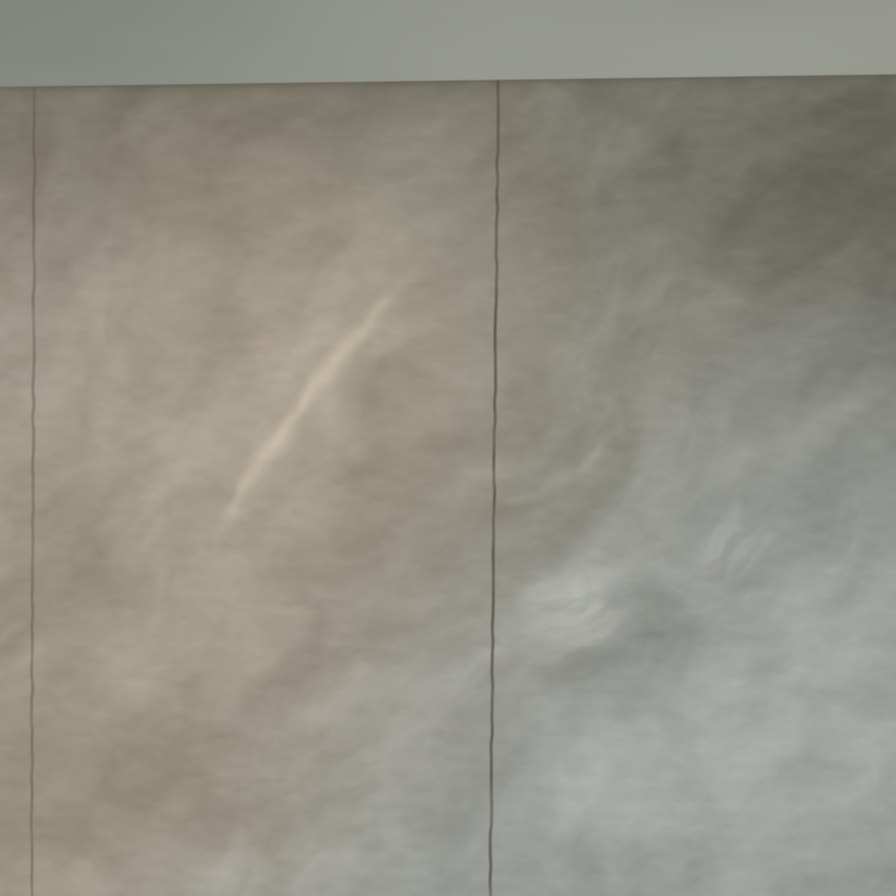
Give the GLSL for this texture, as a three.js fragment shader.

```glsl
// Tall stone-look wall panels below a plain ceiling strip, split by thin dark seams.
// Broad light gradients set the colour; layered value noise, stretched along a
// diagonal, adds clouding and grain, and curved strokes add the pale veins.
#define SEAM_START 0.035
#define SEAM_SPACING 0.512
#define SEAM_HALF_WIDTH 0.0016
#define CEILING_LEFT 0.903
#define CEILING_RISE 0.014
#define EDGE 0.0016
#define CLOUD_AMOUNT 0.17
#define GRAIN_AMOUNT 0.045
#define VEIN_AMOUNT 0.085

varying vec2 vUv;

const vec3 WARM_STONE = vec3(0.625, 0.590, 0.530);
const vec3 GREY_STONE = vec3(0.590, 0.575, 0.525);
const vec3 COOL_STONE = vec3(0.590, 0.605, 0.585);
const vec3 SHADE_STONE = vec3(0.375, 0.370, 0.325);
const vec3 SEAM_COLOR = vec3(0.340, 0.320, 0.280);
const vec3 CEILING_DIM = vec3(0.520, 0.535, 0.495);
const vec3 CEILING_LIT = vec3(0.595, 0.605, 0.570);

float hash(vec2 p) {
  return fract(sin(dot(p, vec2(127.1, 311.7))) * 43758.5);
}

float noise(vec2 p) {
  vec2 i = floor(p), f = fract(p);
  f = f * f * (3.0 - 2.0 * f);
  return mix(mix(hash(i), hash(i + vec2(1.0, 0.0)), f.x),
             mix(hash(i + vec2(0.0, 1.0)), hash(i + vec2(1.0, 1.0)), f.x), f.y);
}

float fbm(vec2 p) {
  float sum = 0.0, amp = 0.5;
  for (int i = 0; i < 5; i++) {
    sum += amp * noise(p);
    p = mat2(1.6, 1.2, -1.2, 1.6) * p + 7.3;
    amp *= 0.5;
  }
  return sum;
}

// Soft round pool of light or shade
float pool(vec2 p, vec2 center, vec2 radius) {
  vec2 d = (p - center) / radius;
  return exp(-dot(d, d));
}

// Pale stroke from a to b, bowed sideways and fading at both ends
float vein(vec2 p, vec2 a, vec2 b, float bow, float width) {
  vec2 axis = b - a;
  float len = length(axis);
  axis /= len;
  float t = dot(p - a, axis) / len;
  float side = dot(p - a, vec2(-axis.y, axis.x)) - bow * 4.0 * t * (1.0 - t);
  side += 0.010 * (noise(p * 40.0) - 0.5);
  float fade = smoothstep(-0.05, 0.2, t) * (1.0 - smoothstep(0.7, 1.1, t));
  return fade * exp(-side * side / (width * width));
}

vec3 stone(vec2 p) {
  // Slanted coordinates for the diagonal clouding
  vec2 slant = mat2(0.77, -0.64, 0.64, 0.77) * p;
  vec2 warp = vec2(fbm(p * 5.0), fbm(p * 5.0 + 19.0)) - 0.5;
  float cloud = fbm(slant * vec2(4.0, 8.0) + warp * 2.0) - 0.48;
  float mottle = fbm(slant * vec2(14.0, 26.0) + warp * 3.0) - 0.48;
  float grain = fbm(p * vec2(45.0, 110.0)) - 0.48;

  // Broad lighting: warm left, cool lower right, dark top and upper right
  vec3 col = mix(WARM_STONE, GREY_STONE, smoothstep(0.25, 0.75, p.x));
  float cool = smoothstep(0.15, 0.75, p.x - 0.75 * p.y + 0.15 + 0.3 * cloud);
  col = mix(col, COOL_STONE, cool);
  float shade = 0.50 * smoothstep(0.62, 0.95, p.y + 0.2 * cloud);
  shade += 0.62 * pool(p, vec2(1.02, 0.74), vec2(0.34, 0.24));
  shade += 0.16 * pool(p, vec2(0.02, 0.60), vec2(0.12, 0.25));
  col = mix(col, SHADE_STONE, clamp(shade, 0.0, 0.92));
  col += vec3(0.025, 0.018, 0.010) * pool(p, vec2(0.36, 0.62), vec2(0.18, 0.20));

  // Clouding, mottling and fine grain
  col += CLOUD_AMOUNT * cloud + 0.09 * mottle + GRAIN_AMOUNT * grain;

  // Veins and pale smudges
  float pale = vein(p, vec2(0.235, 0.395), vec2(0.465, 0.705), 0.008, 0.009);
  pale += 0.55 * vein(p, vec2(0.550, 0.435), vec2(0.690, 0.520), -0.014, 0.007);
  pale += 0.45 * vein(p, vec2(0.780, 0.470), vec2(1.000, 0.580), -0.010, 0.018);
  float smudge = pool(p, vec2(0.66, 0.31), vec2(0.07, 0.05))
               + pool(p, vec2(0.83, 0.38), vec2(0.06, 0.04));
  pale += smudge * smoothstep(-0.05, 0.18, mottle) * 0.7;
  return col + VEIN_AMOUNT * pale * vec3(1.0, 0.97, 0.86);
}

void main() {
  vec2 p = vUv;
  vec3 col = stone(p);

  // Seams: evenly spaced, slightly leaning, uneven in strength
  float id = floor((p.x - SEAM_START) / SEAM_SPACING + 0.5);
  float seamX = SEAM_START + id * SEAM_SPACING + p.y * (0.004 + 0.006 * id);
  float offset = abs(p.x - seamX + 0.0016 * (noise(vec2(id, p.y * 60.0)) - 0.5));
  float seam = 1.0 - smoothstep(SEAM_HALF_WIDTH - EDGE, SEAM_HALF_WIDTH + EDGE, offset);
  float strength = mix(0.42, 0.75, min(id, 1.0)) * (0.75 + 0.4 * noise(vec2(id + 5.0, p.y * 45.0)));
  col = mix(col, SEAM_COLOR, seam * strength);

  // Ceiling strip with a shadow line along its lower edge
  float above = p.y - CEILING_LEFT - CEILING_RISE * p.x;
  float shadow = 0.5 * exp(-abs(above) / 0.004) + 0.15 * exp(-abs(above) / 0.022);
  col = mix(col, SEAM_COLOR, shadow);
  vec3 ceiling = mix(CEILING_DIM, CEILING_LIT, smoothstep(0.0, 0.6, p.x));
  ceiling += 0.02 * (fbm(p * vec2(5.0, 20.0)) - 0.5) - 0.15 * max(p.y - 0.92, 0.0);
  col = mix(col, ceiling, smoothstep(-EDGE, EDGE, above));

  gl_FragColor = vec4(col, 1.0);
}
```
